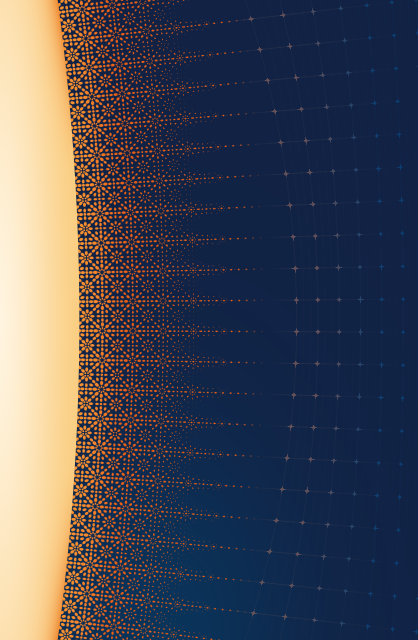
Write a WebGL 1 fragment shader that draws this background.

```glsl
precision highp float;
// Pale sun limb dissolving through an orange rosette lattice into a navy sky with a curved star grid.

uniform vec2 u_resolution;

const float PI = 3.14159265;
const vec2 SUN_CENTER = vec2(-3.586, 0.5);
const float SUN_RADIUS = 3.71;
const float RAY_ANGLE = 0.01222;
const float RAY_PHASE = 0.37;
const float CELL = 0.0475;

const vec3 NAVY = vec3(0.066, 0.135, 0.270);
const vec3 TEAL = vec3(0.035, 0.215, 0.370);
const vec3 CREAM = vec3(1.000, 0.960, 0.885);
const vec3 GOLD = vec3(0.980, 0.800, 0.490);
const vec3 AMBER = vec3(0.970, 0.570, 0.190);
const vec3 EMBER = vec3(0.910, 0.370, 0.090);
const vec3 ROSE = vec3(0.480, 0.360, 0.360);
const vec3 BLUE = vec3(0.040, 0.270, 0.490);

// Signed offset from the nearest integer lattice point
vec2 wrap(vec2 p) {
  return fract(p + 0.5) - 0.5;
}

// Smooth coverage of an axis-aligned ellipse
float ellipse(vec2 p, vec2 radii, float px) {
  float d = (length(p / radii) - 1.0) * min(radii.x, radii.y);
  return clamp(0.5 - d / px, 0.0, 1.0);
}

// Ring of count petals pointing outward
float petals(vec2 p, float count, float ring, vec2 radii, float px) {
  float sector = 2.0 * PI / count;
  float a = mod(atan(p.y, p.x + 1e-6) + 0.5 * sector, sector) - 0.5 * sector;
  vec2 q = length(p) * vec2(cos(a), sin(a));
  return ellipse(q - vec2(ring, 0.0), radii, px);
}

// Large rosette: beads, eight petals, then sixteen outer petals
float rosette(vec2 p, float size, float px) {
  float shape = petals(p, 8.0, 0.095, vec2(0.034, 0.024) * size, px);
  shape = max(shape, petals(p, 8.0, 0.22, vec2(0.075, 0.053) * size, px));
  return max(shape, petals(p, 16.0, 0.37, vec2(0.062, 0.044) * size, px));
}

// Small rosette: four beads in a square inside eight petals
float smallRosette(vec2 p, float size, float px) {
  float beads = ellipse(abs(p) - 0.045, vec2(0.028) * size, px);
  return max(beads, petals(p, 8.0, 0.17, vec2(0.066, 0.044) * size, px));
}

// Diamond of four petals with a bead in the middle
float diamond(vec2 p, float size, float px) {
  float ring = petals(p, 4.0, 0.13, vec2(0.058, 0.040) * size, px);
  return max(ring, ellipse(p, vec2(0.042) * size, px));
}

float lattice(vec2 cell, float size, float px) {
  float shape = rosette(wrap(cell), size, px);
  shape = max(shape, smallRosette(wrap(cell + 0.5), size, px));
  shape = max(shape, diamond(wrap(cell + vec2(0.5, 0.0)), size, px));
  return max(shape, diamond(wrap(cell + vec2(0.0, 0.5)), size, px));
}

float line(float d, float px) {
  return 1.0 - smoothstep(0.0, 1.1 * px, abs(d));
}

// Four-pointed star with concave sides
float star(vec2 p, float radius, float px) {
  vec2 s = sqrt(abs(p) + 1e-7);
  float d = pow(s.x + s.y, 2.0) - radius;
  return 1.0 - smoothstep(-px, px, d);
}

vec3 sky(vec2 p) {
  vec2 q = (p - vec2(0.25, 0.0)) / vec2(0.21, 0.32);
  return mix(NAVY, TEAL, 0.85 * exp(-dot(q, q)));
}

vec3 sun(vec2 p, float edge) {
  float dy = abs(p.y - 0.5);
  float t = length(vec2(p.x / 0.125, dy / 0.95));
  vec3 color = mix(CREAM, GOLD, smoothstep(-0.1, 1.15, t));
  float rim = exp(edge / 0.014) * smoothstep(0.2, 0.52, dy);
  return mix(color, vec3(0.93, 0.48, 0.12), 0.85 * rim);
}

// Curved columns crossing the rays, with a star at every third column
vec3 starGrid(vec3 color, vec2 p, float ray, float radius, float px) {
  float dy = p.y - 0.5;
  float across = wrap(vec2(ray)).x * RAY_ANGLE * radius;
  float first = 0.4635 - 0.322 * dy * dy;
  float rayFade = smoothstep(first - 0.05, first, p.x) * (1.0 - smoothstep(0.42, 0.66, p.x));
  color = mix(color, ROSE, 0.16 * rayFade * line(across, px));
  for (int i = 0; i < 21; i++) {
    float column = float(i) / 3.0;
    float bend = 0.322 * pow(0.74, column);
    float along = p.x - (0.4635 + 0.0333 * column - bend * dy * dy);
    float major = 1.0 - step(0.5, mod(float(i), 3.0));
    vec3 tint = mix(ROSE, BLUE, smoothstep(0.5, 4.5, column));
    color = mix(color, tint, mix(0.03, 0.08, major) * line(along, px));
    float sparkle = star(vec2(along, across), mix(0.0070, 0.0052, column / 7.0), px);
    color = mix(color, tint, 0.75 * major * sparkle);
  }
  return color;
}

void main() {
  float px = 1.0 / u_resolution.y;
  vec2 p = gl_FragCoord.xy * px;

  // Polar coordinates around the distant sun center
  vec2 fromSun = p - SUN_CENTER;
  float radius = length(fromSun);
  float edge = radius - SUN_RADIUS;
  float ray = atan(fromSun.y, fromSun.x) / RAY_ANGLE + RAY_PHASE;
  vec2 cell = vec2(edge / CELL - 0.76, ray);
  float cellPx = px / CELL;

  vec3 color = starGrid(sky(p), p, ray, radius, px);

  // Petals shrink outward and survive longest along the rays
  float reach = mix(0.205, 0.29, pow(abs(cos(PI * ray)), 4.0));
  float size = 1.15 * clamp(1.0 - edge / reach, 0.0, 1.0);
  float shape = lattice(cell, max(size, 0.01), cellPx) * smoothstep(0.05, 0.35, size);

  // Beads strung along each ray beyond the petals
  vec2 bead = vec2(wrap(cell * 4.0).x / 4.0, wrap(cell).y);
  float beadFade = smoothstep(0.13, 0.18, edge) * (1.0 - smoothstep(0.24, 0.30, edge));
  shape = max(shape, beadFade * ellipse(bead, vec2(0.030, 0.024), cellPx));
  vec3 petalColor = mix(AMBER, EMBER, smoothstep(0.0, 0.085, edge));
  color = mix(color, petalColor, shape);

  // Solid sun with a smooth limb
  color = mix(color, sun(p, min(edge, 0.0)), clamp(0.5 - edge / px, 0.0, 1.0));
  gl_FragColor = vec4(color, 1.0);
}
```
